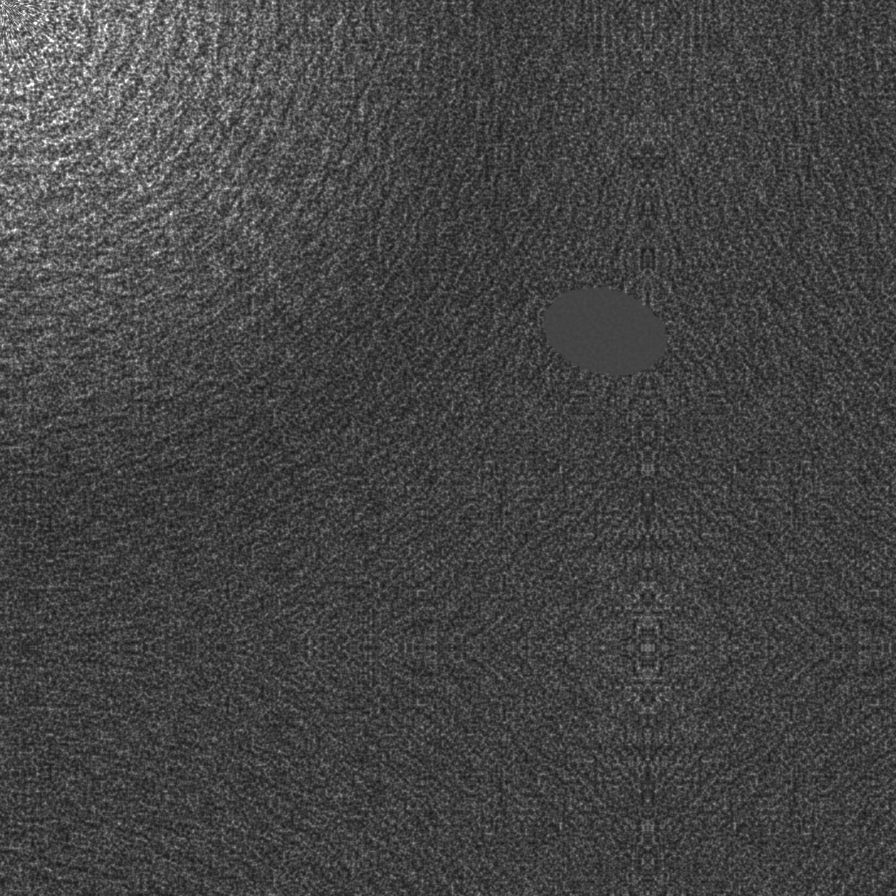
Write a three.js fragment shader that draws this texture.

```glsl
varying vec2 vUv;

vec2 hashGradient(vec2 cell) {
  float h = fract(sin(dot(cell, vec2(127.1, 311.7))) * 43758.545);
  float angle = 6.2832 * h;
  return vec2(cos(angle), sin(angle));
}

float gradientNoise(vec2 p) {
  vec2 i = floor(p);
  vec2 f = p - i;
  vec2 u = f * f * f * (f * (f * 6.0 - 15.0) + 10.0);
  float a = dot(hashGradient(i), f);
  float b = dot(hashGradient(i + vec2(1.0, 0.0)), f - vec2(1.0, 0.0));
  float c = dot(hashGradient(i + vec2(0.0, 1.0)), f - vec2(0.0, 1.0));
  float d = dot(hashGradient(i + 1.0), f - 1.0);
  return mix(mix(a, b, u.x), mix(c, d, u.x), u.y);
}

// Fine isotropic grain
float grain(vec2 p) {
  return gradientNoise(p * 207.0 + 0.4) + 0.8 * gradientNoise(p * 363.0 + 31.3);
}

// Concentric streaks and ripples around the corner of the folded plane
float ripples(vec2 toCorner) {
  float radius = length(toCorner);
  float angle = atan(toCorner.y, toCorner.x);
  float fade = exp(-5.0 * radius * radius);
  float streaks = gradientNoise(vec2(radius * 185.0, angle * 22.0));
  float bands = gradientNoise(vec2(radius * 75.0, angle * 5.0) + 17.0);
  float wobble = 4.0 * gradientNoise(vec2(radius * 14.0, angle * 3.0) + 5.0);
  float rings = sin(radius * 270.0 + wobble);
  return streaks * (0.45 + 0.5 * fade) + fade * (0.5 * bands + 0.17 * rings);
}

// Broad light and dark areas
float shade(vec2 uv, vec2 folded) {
  float d = distance(uv, vec2(0.0, 1.0));
  float glow = 0.25 * exp(-9.0 * d * d);
  float darkBand = 0.025 * exp(-90.0 * (d - 0.56) * (d - 0.56));
  float core = 0.03 * exp(-130.0 * dot(folded, folded));
  vec2 upper = (uv - vec2(0.72, 0.9)) / vec2(0.17, 0.14);
  float upperPatch = 0.025 * exp(-dot(upper, upper));
  return 0.24 + glow - darkBand + core + upperPatch;
}

// Tilted smooth oval, 1 inside
float ovalMask(vec2 uv) {
  vec2 p = uv - vec2(0.675, 0.63);
  p = mat2(0.966, 0.259, -0.259, 0.966) * p;
  float edge = length(p / vec2(0.07, 0.047)) + 0.09 * gradientNoise(uv * 110.0);
  return 1.0 - smoothstep(0.96, 1.03, edge);
}

void main() {
  // Mirrored quadrants meet at the moire centre
  vec2 folded = abs(vUv - vec2(0.723, 0.277));
  float texture = grain(folded) + ripples(0.723 - folded);

  // Short upright dashes along the mirror axis
  float axis = exp(-900.0 * folded.x * folded.x);
  texture += 0.6 * axis * gradientNoise(folded * vec2(190.0, 70.0) + 0.5);

  float value = shade(vUv, folded) * exp(0.8 * texture);
  float ovalValue = 0.265 + 0.025 * grain(vUv);
  value = mix(value, ovalValue, ovalMask(vUv));
  gl_FragColor = vec4(vec3(value), 1.0);
}
```
